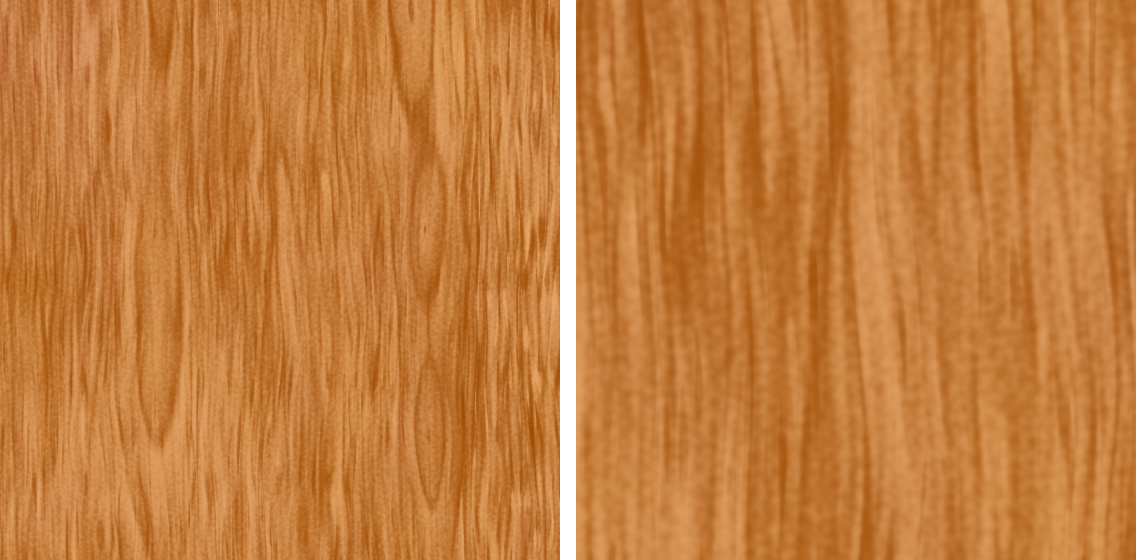
Left: the whole. Right: its middle third, enlarged.
This texture is drawn by a three.js fragment shader. Its source:

```glsl
// Warm plain-sawn timber: nested growth rings around a few long hearts,
// crossed by stretched gradient-noise fibres, embossed grain lines and pores.
// All layers add up to one tone value that moves along a single brown axis.

#define BASE_COLOR vec3(0.762, 0.478, 0.220)
#define TONE_STEP vec3(0.043, 0.055, 0.062)
#define RING_DENSITY 30.0
#define RING_STRENGTH 2.7
#define FIBRE_STRENGTH 2.1
#define LINE_STRENGTH 1.25
#define PORE_STRENGTH 2.0
#define FLECK_STRENGTH 1.7
#define SPECKLE_STRENGTH 1.5
#define BROAD_STRENGTH 1.5
#define WAVINESS 0.016
#define HEART_BLEND 0.03

varying vec2 vUv;

vec2 gradientAt(vec2 cell) {
  float angle = 6.2832 * fract(sin(dot(cell, vec2(127.1, 311.7))) * 43758.5);
  return vec2(cos(angle), sin(angle));
}

// Gradient noise, about -0.7 to 0.7 around zero.
float gradientNoise(vec2 p) {
  vec2 i = floor(p);
  vec2 f = p - i;
  vec2 w = f * f * f * (f * (f * 6.0 - 15.0) + 10.0);
  vec2 e = vec2(1.0, 0.0);
  float low = mix(dot(gradientAt(i), f), dot(gradientAt(i + e.xy), f - e.xy), w.x);
  float high = mix(dot(gradientAt(i + e.yx), f - e.yx), dot(gradientAt(i + e.xx), f - e.xx), w.x);
  return mix(low, high, w.y);
}

float smoothMin(float a, float b) {
  float h = max(HEART_BLEND - abs(a - b), 0.0) / HEART_BLEND;
  return min(a, b) - 0.25 * h * h * HEART_BLEND;
}

// Distance to a heart whose rings are ellipses drawn out along the trunk.
float heart(vec2 p, vec2 center, float slope) {
  return length((p - center) * vec2(1.0, slope));
}

float heartDistance(vec2 p) {
  float leftSide = smoothMin(heart(p, vec2(0.283, 0.43), 0.14),
                             heart(p, vec2(0.285, 1.12), 0.13));
  float rightSide = smoothMin(heart(p, vec2(0.770, 0.22), 0.19),
                              heart(p, vec2(0.762, 0.59), 0.22));
  rightSide = smoothMin(rightSide, heart(p, vec2(0.735, 0.98), 0.17));
  return smoothMin(leftSide, rightSide);
}

// Rings step from a dark edge to pale wood, then darken slowly outward.
float ringTone(float d, vec2 p) {
  float phase = d * RING_DENSITY
    + 0.8 * gradientNoise(vec2(d * 17.0, p.x * 3.0 + p.y * 1.3));
  float s = fract(phase);
  float ramp = smoothstep(0.0, 0.2, s) - s - 0.4;
  float edge = 1.0 - smoothstep(0.0, 0.15, min(s, 1.0 - s));
  float vary = 0.9 + 1.1 * gradientNoise(vec2(d * 22.0 + 7.0, p.x * 5.0 + p.y * 3.0));
  float fade = 0.25 + 0.75 * exp(-d * d * 120.0);
  return (ramp - 0.5 * edge + 0.07) * vary * fade;
}

// Fibres of three widths, all much longer than wide.
float fibreTone(vec2 p) {
  float sum = 0.0;
  vec2 scale = vec2(28.0, 2.0);
  float weight = 0.7;
  for (int k = 0; k < 3; k++) {
    sum += weight * gradientNoise(p * scale + float(k) * 19.3);
    scale *= vec2(2.2, 2.1);
    weight *= 1.25;
  }
  return sum;
}

// Long thin dark lines, each with a pale rim, on the zero crossings of noise.
float grainLines(vec2 p) {
  float sum = 0.0;
  for (int k = 0; k < 2; k++) {
    float seed = 31.0 + 47.0 * float(k);
    vec2 q = p * vec2(30.0 + 17.0 * float(k), 2.0 + 1.5 * float(k)) + seed;
    float n = gradientNoise(q) / 0.085;
    float shown = smoothstep(-0.2, 0.25, gradientNoise(p * vec2(16.0, 4.0) + seed));
    sum += shown * (0.75 * exp(-(n - 1.8) * (n - 1.8)) - 1.3 * exp(-n * n));
  }
  return sum;
}

void main() {
  // Gentle sideways sway of the grain
  vec2 p = vUv;
  p.x += WAVINESS * gradientNoise(vUv * vec2(6.0, 2.6) + 3.7)
       + 0.35 * WAVINESS * gradientNoise(vUv * vec2(19.0, 8.0) + 11.2);

  float d = heartDistance(p);
  float calm = exp(-d * d * 420.0);
  float rough = smoothstep(0.80, 0.90, p.x);
  float texture = (1.0 - 0.55 * calm) * (0.95 + 0.35 * rough);

  // Growth rings, fibres and grain lines
  float tone = RING_STRENGTH * ringTone(d, p);
  tone += texture * (FIBRE_STRENGTH * fibreTone(p) + LINE_STRENGTH * grainLines(p));

  // Short dark pores and pale flecks
  float pore = gradientNoise(vec2(p.x * 115.0, p.y * 11.0) + 41.0);
  float fleck = gradientNoise(vec2(p.x * 120.0, p.y * 14.0) + 73.0);
  tone -= PORE_STRENGTH * texture * smoothstep(0.2, 0.48, pore);
  tone += FLECK_STRENGTH * texture * (0.6 + 0.6 * rough) * smoothstep(0.2, 0.48, fleck);

  // Broad shading and fine surface speckle on a turned grid
  float broad = gradientNoise(vUv * vec2(4.0, 1.7) + 5.3)
              + 0.6 * gradientNoise(vUv * vec2(11.0, 3.0) + 61.0);
  vec2 turned = vec2(vUv.x * 0.8 - vUv.y * 0.6, vUv.x * 0.6 + vUv.y * 0.8);
  float speckle = gradientNoise(turned * 170.0) + 0.6 * gradientNoise(turned.yx * 97.0 + 8.0);
  tone += BROAD_STRENGTH * broad + SPECKLE_STRENGTH * speckle * 0.8 + 0.3;

  // Soft limit on the extremes, then a slight drift of warmth
  tone = 3.6 * tone / sqrt(12.96 + tone * tone);
  float paleCorner = (1.0 - smoothstep(0.0, 0.45, vUv.x)) * smoothstep(0.4, 1.0, vUv.y);
  vec3 color = BASE_COLOR + TONE_STEP * tone;
  color.b += 0.04 * paleCorner + 0.03 * gradientNoise(vUv * vec2(9.0, 5.0) + 27.0);
  gl_FragColor = vec4(clamp(color, 0.0, 1.0), 1.0);
}
```
